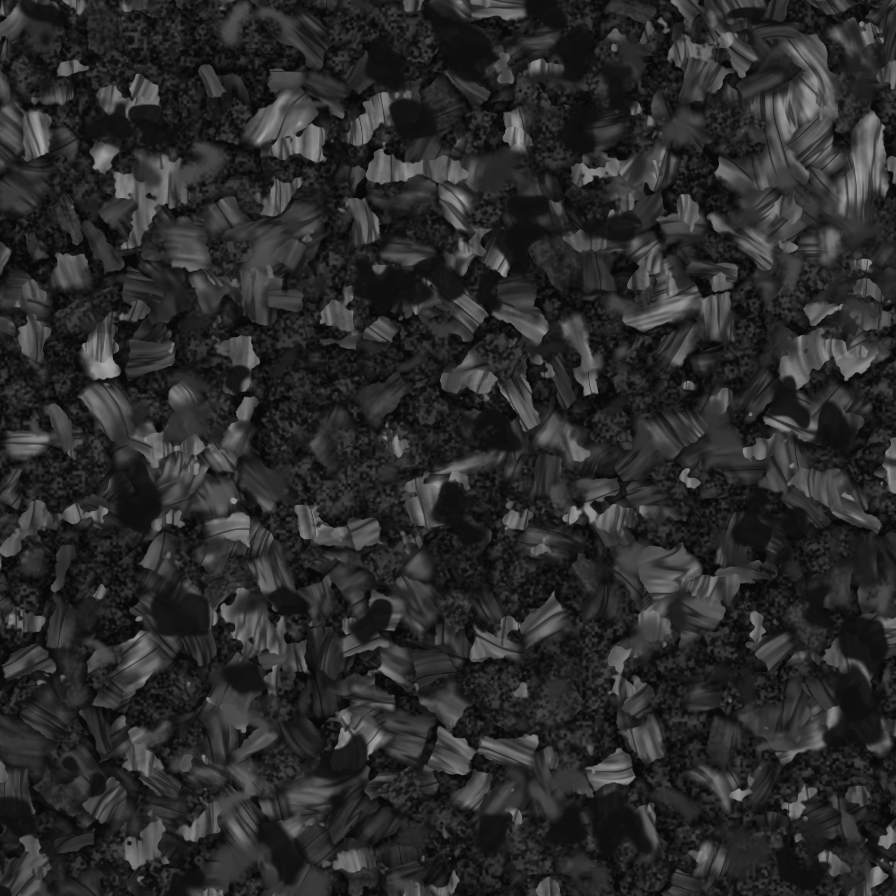
Write a three.js fragment shader that draws this texture.

```glsl
varying vec2 vUv;

const int CHIP_LAYERS = 5;
const float COARSEST_GRID = 5.0;     // chip cells across the canvas
const float GRID_GROWTH = 1.42;
const float CHIP_DENSITY = 0.55;
const float RAGGEDNESS = 0.42;       // edge wobble, in cells
const float SHARP_EDGE = 0.0015;
const float SOFT_EDGE = 0.009;
const float SHADOW_REACH = 0.016;
const float SHADOW_DEPTH = 0.45;
const float SMUDGE_GRID = 17.0;
const float SMUDGE_DENSITY = 0.55;
const float SOIL_TONE = 0.15;
const float DARK_BARK = 0.125;
const float PALE_WOOD = 0.43;
const float FLAKE_TONE = 0.45;
const float BLACK_GAP = 0.055;

float hash(vec2 p) {
  vec3 q = fract(vec3(p.xyx) * 0.1031);
  q += dot(q, q.yzx + 33.33);
  return fract((q.x + q.y) * q.z);
}

vec2 hash2(vec2 p) {
  return vec2(hash(p), hash(p + 71.7));
}

float noise(vec2 p) {
  vec2 cell = floor(p);
  vec2 f = fract(p);
  f = f * f * (3.0 - 2.0 * f);
  float low = mix(hash(cell), hash(cell + vec2(1.0, 0.0)), f.x);
  float high = mix(hash(cell + vec2(0.0, 1.0)), hash(cell + 1.0), f.x);
  return mix(low, high, f.y);
}

float fbm(vec2 p) {
  float sum = 0.0;
  float gain = 0.533;
  for (int i = 0; i < 4; i++) {
    sum += gain * noise(p);
    p = mat2(1.6, 1.2, -1.2, 1.6) * p + 17.3;
    gain *= 0.5;
  }
  return sum;
}

// Crumbly surface with fine specks and cracks
float crumble(vec2 p) {
  float grain = 0.5 * fbm(p * 75.0) + 0.5 * noise(p * 290.0);
  float crack = smoothstep(0.0, 0.05, abs(fbm(p * 32.0) - 0.5));
  return mix(0.35, 1.65, smoothstep(0.2, 0.8, grain)) * mix(0.6, 1.0, crack);
}

// Streaks along x, gently bent, with dark splits
float fibre(vec2 p) {
  p.y += 0.035 * (noise(p * 13.0) - 0.5);
  float streak = 0.6 * noise(p * vec2(14.0, 120.0))
               + 0.4 * noise(p * vec2(45.0, 260.0));
  float split = smoothstep(0.0, 0.07, abs(fbm(p * vec2(7.0, 48.0)) - 0.46));
  float patches = mix(0.7, 1.3, fbm(p * 30.0));
  return mix(0.45, 1.55, streak) * mix(0.5, 1.0, split) * patches;
}

float boxDistance(vec2 p, vec2 halfSize) {
  vec2 d = abs(p) - halfSize;
  return length(max(d, 0.0)) + min(max(d.x, d.y), 0.0);
}

// Paints one layer of rotated, ragged chips over the tone below
float paintChips(float tone, vec2 p, float grid, float seed) {
  vec2 home = floor(p * grid);
  float ragged = RAGGEDNESS * (fbm(p * grid * 2.6 + seed) - 0.5);
  float blur = smoothstep(0.5, 0.75, noise(p * 22.0 + seed));
  float edge = mix(SHARP_EDGE, SOFT_EDGE, blur);
  for (int y = -1; y <= 1; y++) {
    for (int x = -1; x <= 1; x++) {
      vec2 cell = home + vec2(float(x), float(y));
      vec2 id = cell + seed;
      if (hash(id + 5.1) > CHIP_DENSITY) continue;
      vec2 centre = cell + mix(vec2(0.15), vec2(0.85), hash2(id));
      float angle = 6.2832 * hash(id + 13.7);
      float c = cos(angle);
      float s = sin(angle);
      vec2 local = mat2(c, -s, s, c) * (p * grid - centre);
      vec2 halfSize = mix(vec2(0.3, 0.16), vec2(0.62, 0.4), hash2(id + 29.3));
      halfSize.y *= 1.0 + 0.5 * local.x;
      float d = (boxDistance(local, halfSize) + ragged) / grid;
      if (d > SHADOW_REACH) continue;
      tone *= 1.0 - SHADOW_DEPTH * (1.0 - smoothstep(0.0, SHADOW_REACH, d));
      float cover = 1.0 - smoothstep(-edge, edge, d);
      if (cover <= 0.0) continue;
      float pale = hash(id + 41.9);
      vec2 grainPos = local / grid + hash2(id + 3.3) * 9.0;
      float surface = mix(crumble(grainPos), fibre(grainPos),
                          smoothstep(0.3, 0.5, pale));
      float chip = mix(DARK_BARK, PALE_WOOD, pale * pale) * surface;
      tone = mix(tone, chip, cover);
    }
  }
  return tone;
}

// Soft, textureless spots and black hollows
float paintSmudges(float tone, vec2 p) {
  vec2 q = p * SMUDGE_GRID + 0.7 * vec2(noise(p * 40.0), noise(p * 40.0 + 9.0));
  vec2 home = floor(q);
  for (int y = -1; y <= 1; y++) {
    for (int x = -1; x <= 1; x++) {
      vec2 cell = home + vec2(float(x), float(y));
      if (hash(cell + 151.0) > SMUDGE_DENSITY) continue;
      float kind = hash(cell + 167.0);
      float hollow = step(kind, 0.3);
      float radius = mix(0.25, 0.5, hash(cell + 181.0)) + 0.12 * hollow;
      float dist = length(q - cell - hash2(cell + 193.0));
      float cover = 1.0 - smoothstep(radius * mix(0.2, 0.65, hollow), radius, dist);
      float spot = mix(mix(0.09, 0.32, kind * kind), BLACK_GAP, hollow);
      tone = mix(tone, spot, 0.9 * cover);
    }
  }
  return tone;
}

void main() {
  float tone = SOIL_TONE * crumble(vUv);
  float grid = COARSEST_GRID;
  for (int i = 0; i < CHIP_LAYERS; i++) {
    tone = paintChips(tone, vUv, grid, 37.0 * float(i + 1));
    grid *= GRID_GROWTH;
  }

  // Torn pale flakes
  float flake = smoothstep(0.66, 0.7, fbm(vUv * 26.0 + 4.0));
  tone = mix(tone, FLAKE_TONE * fibre(vUv.yx + 2.0), 0.8 * flake);

  tone = paintSmudges(tone, vUv);
  gl_FragColor = vec4(vec3(clamp(tone, 0.03, 0.75)), 1.0);
}
```
